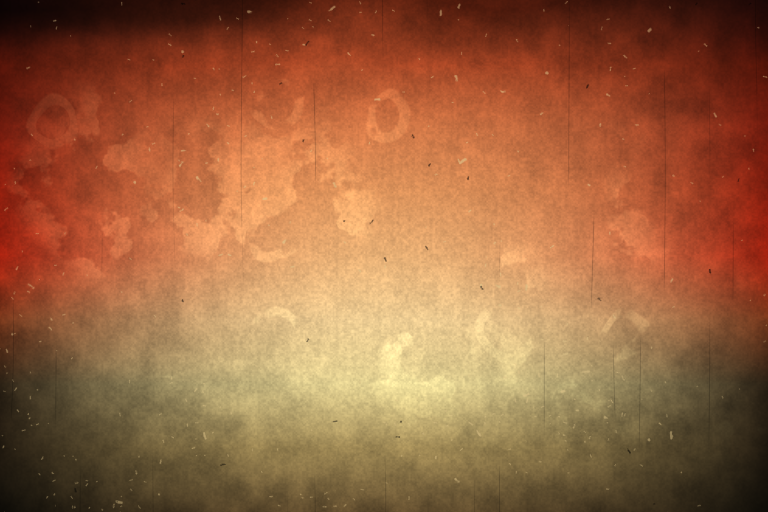
This background is drawn by a Shadertoy shader. Its source:

```glsl
// Weathered sunset paper: two vertical colour ramps, a glowing centre and dark edges,
// are blended across the width, then aged with mottling, woven fibres and grain,
// pale flaked stains, broken rings, scattered chips and fine scratches.

float hash(vec2 p) {
    vec3 q = fract(p.xyx * vec3(0.1031, 0.1030, 0.0973));
    q += dot(q, q.yzx + 33.33);
    return fract((q.x + q.y) * q.z);
}

float noise(vec2 p) {
    vec2 i = floor(p), f = fract(p);
    f = f * f * (3.0 - 2.0 * f);
    return mix(mix(hash(i), hash(i + vec2(1, 0)), f.x),
               mix(hash(i + vec2(0, 1)), hash(i + vec2(1, 1)), f.x), f.y);
}

float fbm(vec2 p) {
    float sum = 0.0, gain = 0.5;
    for (int i = 0; i < 5; i++) {
        sum += gain * noise(p);
        p = mat2(1.6, 1.2, -1.2, 1.6) * p + 7.3;
        gain *= 0.5;
    }
    return sum;
}

// Evenly spaced colours from the top (0) to the bottom (1).
const vec3 glowRamp[9] = vec3[9](
    vec3(0.33, 0.11, 0.05), vec3(0.66, 0.28, 0.15), vec3(0.82, 0.47, 0.28),
    vec3(0.87, 0.58, 0.36), vec3(0.91, 0.69, 0.46), vec3(0.94, 0.81, 0.58),
    vec3(0.89, 0.82, 0.57), vec3(0.64, 0.55, 0.34), vec3(0.38, 0.30, 0.18));
const vec3 rimRamp[9] = vec3[9](
    vec3(0.07, 0.02, 0.02), vec3(0.30, 0.07, 0.03), vec3(0.43, 0.10, 0.05),
    vec3(0.52, 0.11, 0.05), vec3(0.64, 0.13, 0.06), vec3(0.43, 0.20, 0.10),
    vec3(0.17, 0.13, 0.08), vec3(0.13, 0.10, 0.06), vec3(0.06, 0.05, 0.03));

vec3 backdrop(float x, float depth) {
    float s = clamp(depth, 0.0, 0.999) * 8.0;
    int i = int(s);
    vec3 glow = mix(glowRamp[i], glowRamp[i + 1], fract(s));
    vec3 rim = mix(rimRamp[i], rimRamp[i + 1], fract(s));
    return mix(rim, glow, cos(3.1416 * clamp(x - 0.5, -0.5, 0.5)));
}

// One slim, ragged, randomly turned chip in some of the grid cells.
float chips(vec2 p, float scale, float density) {
    vec2 g = p * scale, cell = floor(g);
    vec2 d = fract(g) - 0.3 - 0.4 * vec2(hash(cell + 11.0), hash(cell + 23.0));
    float a = 6.2832 * hash(cell + 37.0), size = hash(cell + 51.0);
    d = mat2(cos(a), -sin(a), sin(a), cos(a)) * d;
    d.x -= clamp(d.x, -0.16 * size, 0.16 * size);
    float dist = length(d) - 0.07 * noise(g * 9.0) - 0.01;
    float blur = scale / iResolution.y;
    return smoothstep(blur, -blur, dist) * step(hash(cell + 71.0), density);
}

// Partial circles left by drips, worn through by noise.
float rings(vec2 p, float wear) {
    vec2 g = p * 4.5, cell = floor(g);
    vec2 d = fract(g) - 0.4 - 0.2 * vec2(hash(cell + 5.0), hash(cell + 9.0));
    d += 0.12 * (vec2(noise(g * 4.0), noise(g * 4.0 + 31.0)) - 0.5);
    float band = abs(length(d) - 0.15 - 0.1 * hash(cell + 3.0));
    return smoothstep(0.055, 0.03, band) * smoothstep(0.44, 0.52, wear)
         * step(hash(cell + 17.0), 0.4);
}

void mainImage(out vec4 fragColor, in vec2 fragCoord) {
    vec2 uv = fragCoord / iResolution.xy;
    vec2 p = fragCoord / iResolution.y;
    float depth = 1.0 - uv.y;
    float rim = smoothstep(0.12, 0.55, length((uv - 0.5) * vec2(1.0, 0.9)));

    // Ramps with a slightly uneven dark upper border
    float cloud = fbm(p * vec2(3.0, 5.0));
    float upper = smoothstep(0.25, 0.0, depth);
    vec3 col = backdrop(uv.x, depth + (cloud - 0.5) * 0.10 * upper);
    col *= 1.0 - 0.35 * smoothstep(0.10, 0.02, depth + 0.08 * (cloud - 0.5))
                      * smoothstep(0.48, 0.25, uv.x);

    // Pale flaked stains and rings in the upper and middle sheet
    float wear = fbm(p * 13.0 + 4.0);
    float area = smoothstep(0.48, 0.62, fbm(p * 3.2 + 19.0));
    float sheet = smoothstep(0.04, 0.16, depth) * smoothstep(0.95, 0.65, depth);
    float stain = area * smoothstep(0.50, 0.56, wear);
    stain = max(stain, 0.8 * rings(p, wear)) * sheet;
    col = mix(col, col * 1.08 + vec3(0.07, 0.08, 0.055), 0.75 * stain);

    // Mottling, vertical fibres and paper grain
    float fibre = noise(p * vec2(190.0, 14.0)) + noise(p * vec2(45.0, 3.0)) - 1.0;
    float grain = noise(p * 330.0) + noise(p * 170.0 + 9.0) - 1.0;
    col *= 1.0 + (fbm(p * 24.0) - 0.48) * (0.12 + 0.35 * rim)
             + 0.035 * fibre + 0.09 * grain;

    // Light chips, densest toward the lower corners
    float lowRim = rim * smoothstep(0.5, 0.9, depth);
    float crowd = smoothstep(0.35, 0.7, noise(p * 5.0 + 2.0));
    float light = 0.0;
    for (int i = 0; i < 3; i++) {
        float scale = 24.0 + 19.0 * float(i);
        light = max(light, chips(p + 3.7 * float(i), scale,
                                 0.02 + crowd * (0.05 + 0.18 * lowRim)));
    }
    col = mix(col, vec3(0.88, 0.77, 0.54), light * mix(0.65, 0.45, rim));

    // Sparse dark flecks and hairline vertical scratches
    float dark = chips(p + 8.1, 38.0, 0.018);
    float lane = floor(p.x * 22.0);
    float bend = 0.25 * noise(vec2(lane, p.y * 3.0));
    float hair = smoothstep(0.045, 0.0, abs(fract(p.x * 22.0) - 0.35 - bend));
    hair *= smoothstep(0.70, 0.85, noise(vec2(lane * 3.7, p.y * 4.0)));
    col *= 1.0 - 0.55 * dark - 0.16 * hair;

    fragColor = vec4(clamp(col, 0.0, 1.0), 1.0);
}
```
